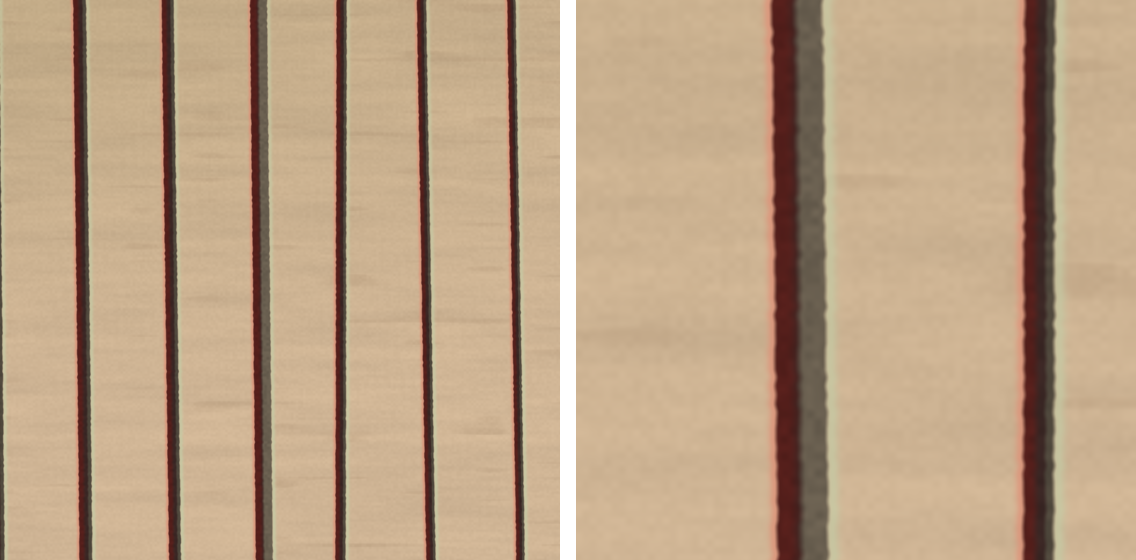
Left: the whole. Right: its middle third, enlarged.
This texture is drawn by a WebGL 2 fragment shader. Its source:

```glsl
#version 300 es
precision highp float;
// Pale wooden slats with fine horizontal grain, divided by dark, slightly leaning grooves.
uniform vec2 u_resolution;
out vec4 outColor;

const int GROOVES = 7;
const int WIDE_GROOVE = 3;         // the groove with an exposed grey side
const float FIRST_X = -0.014;      // groove centres along the top edge
const float SPACING = 0.1545;
const float WIDTH = 0.0245;        // width of the first groove
const float NARROWING = 0.0016;    // width lost from one groove to the next
const float WIDE_EXTRA = 0.0105;
const float SOFTNESS = 0.0018;
const float FRINGE = 0.0032;       // reach of the coloured edge glow

// Uneven spacing and lean of the grooves.
const float SHIFT[GROOVES] = float[](0.0, 0.0015, 0.004, 0.012, 0.006, -0.006, 0.0);
const float LEAN[GROOVES] = float[](0.010, 0.0115, 0.0135, 0.0105, -0.002, 0.017, 0.0165);

const vec3 WOOD = vec3(0.815, 0.71, 0.585);
const vec3 WOOD_SHADE = vec3(0.755, 0.665, 0.525);
const vec3 STREAK = vec3(0.68, 0.57, 0.45);
const vec3 RED_SIDE = vec3(0.33, 0.12, 0.105);
const vec3 DEEP = vec3(0.225, 0.15, 0.14);
const vec3 OLIVE = vec3(0.31, 0.28, 0.235);
const vec3 GREY_SIDE = vec3(0.41, 0.37, 0.31);
const vec3 PINK_GLOW = vec3(0.87, 0.57, 0.47);
const vec3 GREEN_GLOW = vec3(0.77, 0.80, 0.65);

float hash(vec2 p) {
  return fract(sin(dot(p, vec2(127.1, 311.7))) * 43758.5453);
}

float noise(vec2 p) {
  vec2 cell = floor(p), f = fract(p);
  f = f * f * (3.0 - 2.0 * f);
  float low = mix(hash(cell), hash(cell + vec2(1, 0)), f.x);
  float high = mix(hash(cell + vec2(0, 1)), hash(cell + vec2(1, 1)), f.x);
  return mix(low, high, f.y);
}

float bump(float d, float reach) {
  return exp(-d * d / (reach * reach));
}

// Wood: soft lighting, long grain, sparse darker streaks and fine speckle.
vec3 wood(vec2 uv) {
  float shade = smoothstep(0.2, 1.1, uv.y) * (1.0 - 0.45 * uv.x);
  vec3 color = mix(WOOD, WOOD_SHADE, shade);
  float grain = 0.5 * noise(uv * vec2(5.0, 46.0))
              + 0.3 * noise(uv * vec2(9.0, 110.0) + 17.0)
              + 0.2 * noise(uv * vec2(24.0, 210.0) + 41.0);
  color *= 1.0 + 0.085 * (grain - 0.5);
  float streak = smoothstep(0.76, 0.98, noise(uv * vec2(8.0, 75.0) + 73.0));
  color = mix(color, STREAK, 0.28 * streak);
  return color + 0.022 * (noise(uv * 230.0) - 0.5);
}

// One groove; s runs from 0 at its left edge to width at its right edge.
vec3 groove(vec3 base, float s, float width, bool wide, float edge, float y) {
  float t = s / width;
  vec3 core = mix(RED_SIDE, DEEP, smoothstep(0.22, 0.58, t));
  vec3 rightSide = wide ? GREY_SIDE : OLIVE;
  float rightStart = wide ? 0.38 : 0.62;
  core = mix(core, rightSide, smoothstep(rightStart, rightStart + 0.2, t));
  core *= 0.93 + 0.14 * noise(vec2(s, y) * 200.0);

  vec3 color = mix(base, PINK_GLOW, 0.75 * bump(s + 0.0015, FRINGE));
  float greenGlow = bump(s - width - 0.003, FRINGE * 1.2);
  color = mix(color, GREEN_GLOW, mix(0.75, 0.55, y) * greenGlow);
  float inside = smoothstep(-edge, edge, s) * smoothstep(-edge, edge, width - s);
  return mix(color, core, inside);
}

void main() {
  vec2 uv = gl_FragCoord.xy / u_resolution;
  float edge = max(SOFTNESS, 0.75 / u_resolution.x);
  vec3 color = wood(uv);

  for (int i = 0; i < GROOVES; i++) {
    float n = float(i);
    bool wide = i == WIDE_GROOVE;
    float width = WIDTH - NARROWING * n + (wide ? WIDE_EXTRA : 0.0);
    float center = FIRST_X + SPACING * n + SHIFT[i] + LEAN[i] * (1.0 - uv.y);
    // Slight roughness along the edges.
    center += 0.0012 * (noise(vec2(n * 13.0, uv.y * 190.0)) - 0.5);
    color = groove(color, uv.x - center + 0.5 * width, width, wide, edge, uv.y);
  }
  outColor = vec4(clamp(color, 0.0, 1.0), 1.0);
}
```
